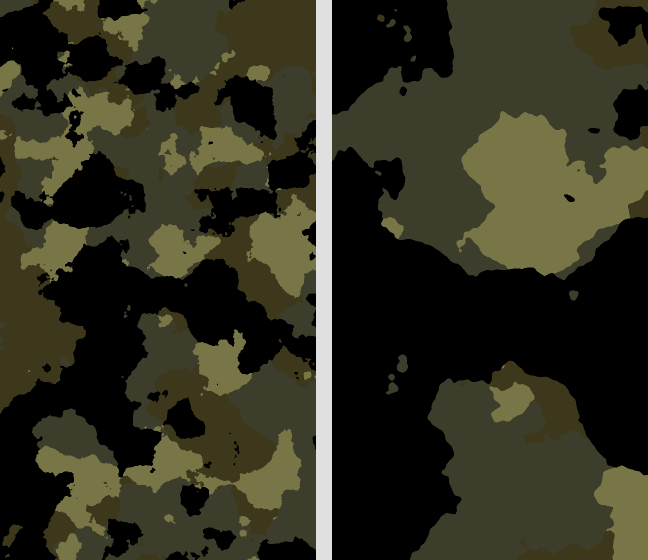
Left: the whole. Right: its middle third, enlarged.
Reproduce this pattern procedurally as a WebGL 1 fragment shader.

```glsl
precision highp float;
// Woodland camouflage: ragged grey and brown patches, khaki streaks that
// gather along their seams, and black blots on top. Each layer thresholds
// its own fractal gradient noise; 2x2 supersampling smooths the edges.

uniform vec2 u_resolution;

// Palette
const vec3 BLACK = vec3(0.0);
const vec3 GREY  = vec3(0.24, 0.24, 0.17);
const vec3 BROWN = vec3(0.24, 0.22, 0.11);
const vec3 KHAKI = vec3(0.47, 0.46, 0.28);

// Noise cells per canvas height
const float BLACK_SCALE = 6.4;
const float GROUND_SCALE = 5.6;
const float KHAKI_SCALE = 7.2;

// Thresholds that set the share of each colour
const float BLACK_LEVEL = 0.075;
const float GREY_LEVEL = -0.04;
const float KHAKI_LEVEL = 0.065;
const float SEAM_PULL = 0.6;    // how strongly khaki keeps to the seams

// Edge raggedness
const int OCTAVES = 6;
const float GAIN = 0.49;
const mat2 OCTAVE_TURN = mat2(1.6, 1.2, -1.2, 1.6);   // rotate and double
const vec2 OCTAVE_SHIFT = vec2(17.3, 9.7);

// Offsets that make the layers independent
const vec2 BLACK_SEED = vec2(31.4, 12.7);
const vec2 GROUND_SEED = vec2(74.2, 58.1);
const vec2 KHAKI_SEED = vec2(118.6, 93.5);

const int SUBSAMPLES = 2;       // per axis

vec2 hash2(vec2 p) {
    vec3 q = fract(p.xyx * vec3(0.1031, 0.1030, 0.0973));
    q += dot(q, q.yzx + 33.33);
    return fract((q.xx + q.yz) * q.zy);
}

// Contribution of one lattice corner
float cornerSlope(vec2 cell, vec2 corner, vec2 f) {
    vec2 gradient = normalize(hash2(cell + corner) - 0.5);
    return dot(gradient, f - corner);
}

float gradientNoise(vec2 p) {
    vec2 cell = floor(p);
    vec2 f = p - cell;
    vec2 w = f * f * f * (f * (f * 6.0 - 15.0) + 10.0);
    float low = mix(cornerSlope(cell, vec2(0.0, 0.0), f),
                    cornerSlope(cell, vec2(1.0, 0.0), f), w.x);
    float high = mix(cornerSlope(cell, vec2(0.0, 1.0), f),
                     cornerSlope(cell, vec2(1.0, 1.0), f), w.x);
    return mix(low, high, w.y);
}

float fractalNoise(vec2 p) {
    float sum = 0.0;
    float amplitude = 1.0;
    for (int i = 0; i < OCTAVES; i++) {
        sum += amplitude * gradientNoise(p);
        p = OCTAVE_TURN * p + OCTAVE_SHIFT;
        amplitude *= GAIN;
    }
    return sum;
}

vec3 camouflage(vec2 p) {
    // Grey and brown ground
    float ground = fractalNoise(p * GROUND_SCALE + GROUND_SEED) - GREY_LEVEL;
    vec3 color = mix(BROWN, GREY, step(0.0, ground));

    // Khaki streaks near the seams of the ground
    float khaki = fractalNoise(p * KHAKI_SCALE + KHAKI_SEED);
    khaki -= SEAM_PULL * abs(ground);
    color = mix(color, KHAKI, step(KHAKI_LEVEL, khaki));

    // Black blots
    float black = fractalNoise(p * BLACK_SCALE + BLACK_SEED);
    return mix(color, BLACK, step(BLACK_LEVEL, black));
}

void main() {
    vec3 sum = vec3(0.0);
    float count = float(SUBSAMPLES);
    for (int j = 0; j < SUBSAMPLES; j++) {
        for (int i = 0; i < SUBSAMPLES; i++) {
            vec2 offset = (vec2(float(i), float(j)) + 0.5) / count - 0.5;
            sum += camouflage((gl_FragCoord.xy + offset) / u_resolution.y);
        }
    }
    gl_FragColor = vec4(sum / (count * count), 1.0);
}
```
